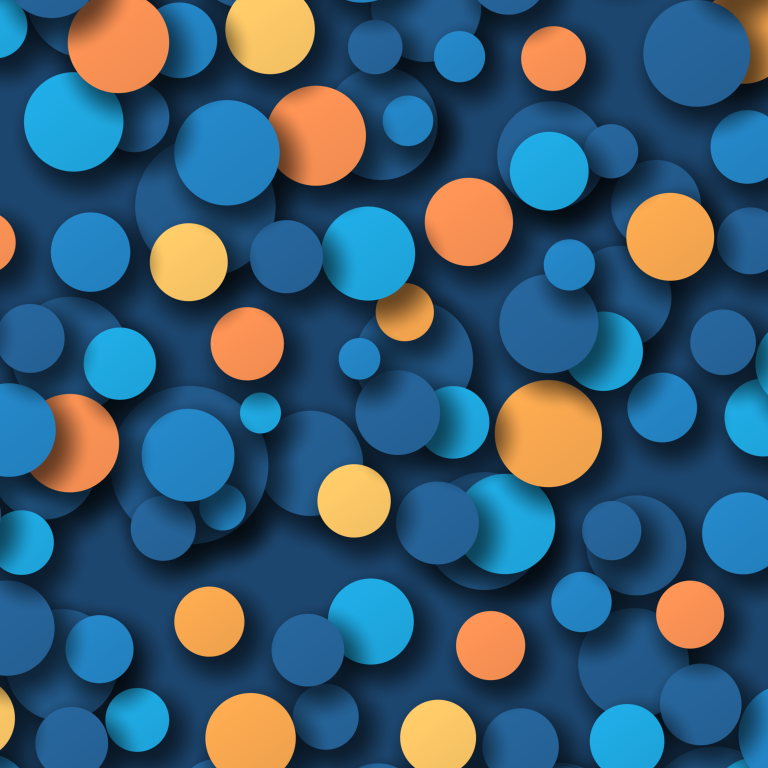
This background is drawn by a WebGL 2 fragment shader. Its source:

```glsl
#version 300 es
precision highp float;

uniform vec2 u_resolution;
out vec4 fragColor;

// Layout, in canvas heights
const float BACK_CELLS = 4.5;
const float FRONT_CELLS = 8.0;
const vec2 BACK_RADII = vec2(0.045, 0.105);
const vec2 FRONT_RADII = vec2(0.022, 0.078);
const float BACK_FILL = 0.62;
const float FRONT_FILL = 0.98;
const float JITTER = 0.58;

// Shadow and paper shading
const vec2 SHADOW_OFFSET = vec2(0.014, -0.016);
const float SHADOW_BLUR = 0.034;
const float SHADOW_STRENGTH = 0.58;
const float SHEEN = 0.035;

// Colours
const vec3 NAVY = vec3(0.112, 0.275, 0.435);
const vec3 DEEP_BLUE = vec3(0.135, 0.345, 0.535);
const vec3 DULL_BLUE = vec3(0.148, 0.390, 0.600);
const vec3 OCEAN = vec3(0.140, 0.520, 0.770);
const vec3 CYAN = vec3(0.122, 0.660, 0.880);
const vec3 YELLOW = vec3(0.985, 0.780, 0.400);
const vec3 ORANGE = vec3(0.970, 0.655, 0.310);
const vec3 CORAL = vec3(0.980, 0.570, 0.330);

// Repeated entries set the share of each colour
const int SWATCHES = 12;
const vec3 PALETTE[SWATCHES] = vec3[SWATCHES](
    DULL_BLUE, DULL_BLUE, DULL_BLUE, DULL_BLUE, OCEAN, OCEAN,
    CYAN, CYAN, CYAN, YELLOW, ORANGE, CORAL);

// Integer hash giving three values in 0..1
vec3 hash3(ivec3 key) {
    uvec3 v = uvec3(key) * 1664525u + 1013904223u;
    v.x += v.y * v.z;
    v.y += v.z * v.x;
    v.z += v.x * v.y;
    v ^= v >> 16u;
    v.x += v.y * v.z;
    v.y += v.z * v.x;
    v.z += v.x * v.y;
    return vec3(v >> 8u) / 16777216.0;
}

// Spreads the swatches evenly, with a random shift per cell
vec3 pickColour(ivec2 cell, float random) {
    int index = 5 * cell.x + 3 * cell.y + int(random * 3.0);
    return PALETTE[(index + 100 * SWATCHES) % SWATCHES];
}

// Paper disc and its soft shadow, laid over the colour below
vec3 addDisc(vec3 below, vec2 fromCentre, float radius, vec3 paper, float pixel) {
    float shadowDist = length(fromCentre - SHADOW_OFFSET) - radius;
    float shadow = 1.0 - smoothstep(-0.5 * SHADOW_BLUR, SHADOW_BLUR, shadowDist);
    below *= 1.0 - SHADOW_STRENGTH * shadow;

    float light = dot(fromCentre, vec2(-0.6, 0.8)) / radius;
    float edge = length(fromCentre) - radius;
    float cover = 1.0 - smoothstep(-0.75 * pixel, 0.75 * pixel, edge);
    return mix(below, paper * (1.0 + SHEEN * light), cover);
}

// Staggered, jittered grid of discs; upper left discs lie on top
vec3 addLayer(vec3 colour, vec2 uv, float cells, vec2 radii, float fill,
              bool vivid, float pixel) {
    vec2 grid = uv * cells;
    int salt = vivid ? 17 : 5;
    for (int dy = -1; dy <= 1; dy++) {
        float row = floor(grid.y) + float(dy);
        float stagger = 0.5 * mod(row, 2.0);
        for (int dx = 1; dx >= -1; dx--) {
            float column = floor(grid.x - stagger) + float(dx);
            ivec2 cell = ivec2(int(column), int(row));
            vec3 place = hash3(ivec3(cell, salt));
            vec3 look = hash3(ivec3(cell, salt + 1));
            if (place.z > fill) continue;

            vec2 jitter = JITTER * (place.xy - 0.5);
            vec2 centre = (vec2(column + stagger, row) + 0.5 + jitter) / cells;
            float radius = mix(radii.x, radii.y, 0.5 * (look.x + look.y));
            vec3 paper = vivid ? pickColour(cell, look.z)
                               : mix(DEEP_BLUE, DULL_BLUE, 0.6 * look.z);
            colour = addDisc(colour, uv - centre, radius, paper, pixel);
        }
    }
    return colour;
}

void main() {
    float pixel = 1.0 / u_resolution.y;
    vec2 uv = gl_FragCoord.xy * pixel;

    vec3 colour = NAVY;
    colour = addLayer(colour, uv, BACK_CELLS, BACK_RADII, BACK_FILL, false, pixel);
    colour = addLayer(colour, uv, FRONT_CELLS, FRONT_RADII, FRONT_FILL, true, pixel);
    fragColor = vec4(colour, 1.0);
}
```
